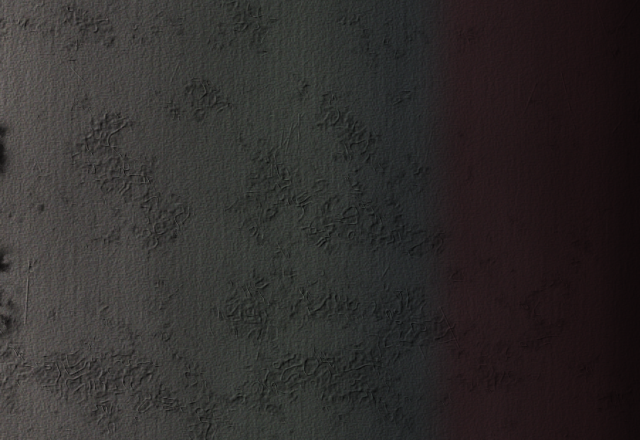
A WebGL 2 fragment shader for this texture:

```glsl
#version 300 es
precision highp float;
// Scraped, scratched plaster wall lit from the left, fading from warm grey to dark wine.

#define RELIEF 1.0
#define GRAIN 0.24
#define CRACK 0.62
#define SCRATCH 0.34
#define SCRATCH_COUNT 44
#define WEAR_SHADE 0.16
#define SPECKLE 0.11
#define LIGHT_STEP vec2(-0.0016, 0.0011)

uniform vec2 u_resolution;
out vec4 fragColor;

float hash(vec2 p) {
    vec3 q = fract(vec3(p.xyx) * 0.1031);
    q += dot(q, q.yzx + 33.33);
    return fract((q.x + q.y) * q.z);
}

float noise(vec2 p) {
    vec2 i = floor(p), f = fract(p);
    f = f * f * (3.0 - 2.0 * f);
    return mix(mix(hash(i), hash(i + vec2(1, 0)), f.x),
               mix(hash(i + vec2(0, 1)), hash(i + vec2(1, 1)), f.x), f.y);
}

float fbm(vec2 p) {
    float sum = 0.0, amp = 0.5;
    for (int i = 0; i < 5; i++) {
        sum += amp * noise(p);
        p = mat2(1.6, 1.2, -1.2, 1.6) * p + 7.3;
        amp *= 0.55;
    }
    return sum;
}

float segment(vec2 p, vec2 a, vec2 b) {
    vec2 ap = p - a, ab = b - a;
    return length(ap - ab * clamp(dot(ap, ab) / dot(ab, ab), 0.0, 1.0));
}

float band(vec2 p, vec2 a, vec2 b, float width) {
    float d = segment(p, a, b) / width;
    return exp(-d * d);
}

// Broad zones where the top coat has broken away
float wearMask(vec2 p) {
    float zone = band(p, vec2(0.44, 0.77), vec2(0.67, 0.80), 0.06);
    zone = max(zone, band(p, vec2(0.74, 0.73), vec2(0.93, 0.59), 0.06));
    zone = max(zone, band(p, vec2(0.59, 0.57), vec2(0.91, 0.47), 0.08));
    zone = max(zone, band(p, vec2(0.23, 0.69), vec2(0.36, 0.50), 0.08));
    zone = max(zone, band(p, vec2(0.08, 0.17), vec2(0.40, 0.11), 0.10));
    zone = max(zone, band(p, vec2(0.56, 0.29), vec2(0.95, 0.28), 0.08));
    zone = max(zone, band(p, vec2(0.57, 0.13), vec2(0.84, 0.18), 0.08));
    zone = max(zone, band(p, vec2(0.08, 0.95), vec2(0.18, 0.96), 0.06));
    zone = max(zone, band(p, vec2(0.50, 0.99), vec2(0.58, 0.92), 0.05));
    zone = max(zone, 0.8 * band(p, vec2(1.06, 0.26), vec2(1.15, 0.07), 0.08));
    float breakup = 0.55 * fbm(p * 13.0) + 0.55 * fbm(p * 42.0 + 9.0);
    return smoothstep(0.64, 0.88, breakup + zone * 0.20);
}

// Thin, mostly upright scored lines
float scratches(vec2 p) {
    float lines = 0.0;
    for (int i = 0; i < SCRATCH_COUNT; i++) {
        vec2 id = vec2(float(i), 5.0);
        vec2 center = vec2(hash(id) * 1.45, hash(id + 17.0));
        float angle = 1.57 + (hash(id + 31.0) - 0.5) * 1.9;
        float reach = mix(0.015, 0.08, hash(id + 47.0));
        vec2 arm = reach * vec2(cos(angle), sin(angle));
        float d = segment(p, center - arm, center + arm);
        lines = max(lines, smoothstep(0.0028, 0.0, d) * hash(id + 61.0));
    }
    return lines * smoothstep(0.25, 0.6, noise(p * 45.0));
}

float surfaceHeight(vec2 p, float wear) {
    float grain = noise(p * 310.0) + 0.6 * noise(p * vec2(210.0, 90.0));
    float brush = noise(p * vec2(120.0, 10.0));
    float warped = noise(p * 72.0 + 2.0 * noise(p * 31.0));
    float ridge = smoothstep(0.20, 0.0, abs(warped - 0.5));
    float chips = noise(p * 150.0 + 11.0);
    return GRAIN * (grain + 0.7 * brush)
         + CRACK * wear * (0.7 * ridge + chips)
         + SCRATCH * scratches(p);
}

// Horizontal colour falloff
vec3 wallColor(float x) {
    vec3 c = mix(vec3(0.335, 0.318, 0.308), vec3(0.270, 0.260, 0.253), smoothstep(0.0, 0.18, x));
    c = mix(c, vec3(0.208, 0.220, 0.205), smoothstep(0.14, 0.44, x));
    c = mix(c, vec3(0.150, 0.160, 0.163), smoothstep(0.46, 0.64, x));
    c = mix(c, vec3(0.152, 0.104, 0.112), smoothstep(0.64, 0.73, x));
    c = mix(c, vec3(0.108, 0.066, 0.072), smoothstep(0.74, 0.93, x));
    return mix(c, vec3(0.066, 0.040, 0.044), smoothstep(0.91, 1.0, x));
}

void main() {
    vec2 p = gl_FragCoord.xy / u_resolution.y;
    float x = gl_FragCoord.x / u_resolution.x;
    float wear = wearMask(p);

    // Slope toward the light
    float slope = surfaceHeight(p - LIGHT_STEP, wear) - surfaceHeight(p + LIGHT_STEP, wear);
    float light = 1.0 + RELIEF * slope * mix(1.0, 0.6, smoothstep(0.60, 0.75, x));

    // Broad stains and the dark chipped left edge
    float stain = fbm(p * vec2(7.0, 3.5) + 3.0) - 0.52;
    float chipped = band(p, vec2(0.0, 0.27), vec2(0.0, 0.40), 0.035)
                  + band(p, vec2(0.0, 0.62), vec2(0.0, 0.70), 0.018);
    float shade = (1.0 + 0.24 * stain) * (1.0 - WEAR_SHADE * wear);
    shade *= 1.0 - 0.75 * chipped * smoothstep(0.35, 0.65, fbm(p * 28.0));

    // Faint warm and cool speckle
    vec3 speckle = vec3(noise(p * 330.0 + 40.0), noise(p * 330.0 + 43.3), noise(p * 330.0 + 87.7)) - 0.5;
    vec3 color = wallColor(x) * shade * max(light, 0.15) * (1.0 + SPECKLE * speckle);
    fragColor = vec4(max(color, 0.0), 1.0);
}
```
